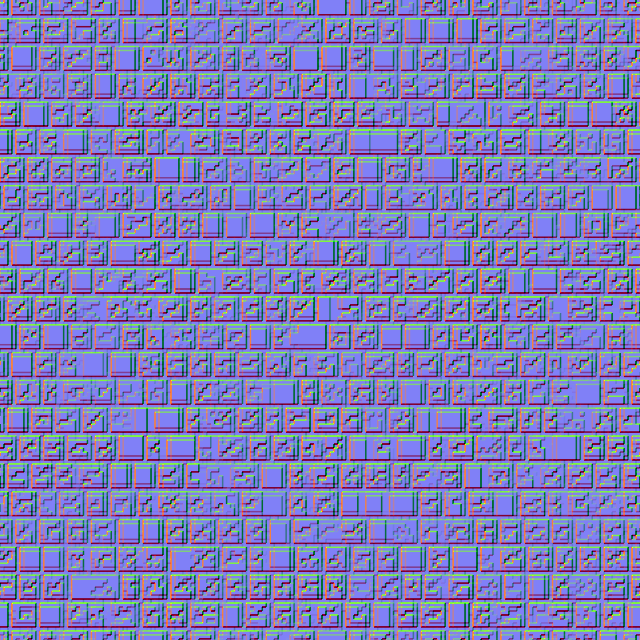
This texture map is drawn by a Shadertoy shader. Its source:

```glsl
float hash(vec2 p) {
    vec3 q = fract(p.xyx * 0.1031);
    q += dot(q, q.yzx + 33.33);
    return fract((q.x + q.y) * q.z);
}

// Left edge of a brick, in whole blocks; 25 bricks span 161 blocks
float brickEdge(float column, float row) {
    return floor(column * 6.44 + 1.9 * hash(vec2(mod(column, 25.0), row + 40.0)));
}

// Height of one block of the wall
float blockHeight(vec2 block) {
    block = mod(block, 161.0);
    float row = floor(block.y / 7.0);
    float shift = floor(161.0 * hash(vec2(row, 7.0)));
    float x = mod(block.x - shift, 161.0);

    float column = floor(x / 6.44);
    if (x < brickEdge(column, row)) column -= 1.0;
    float left = brickEdge(column, row);
    float width = brickEdge(column + 1.0, row) - left;
    vec2 local = vec2(x - left, block.y - row * 7.0);
    vec2 id = vec2(mod(column, 25.0), row);

    // One block of mortar to the left and below each brick
    float grain = hash(block + 11.0);
    if (min(local.x, local.y) < 0.5) return 0.25 * grain * grain;

    // Each side steps up again one block further in, along its whole length
    float height = 0.8;
    height += 0.3 * step(1.5, local.x) * step(0.25, hash(id + 63.0));
    height -= 0.55 * step(width - 1.5, local.x) * step(0.2, hash(id + 71.0));
    height -= 0.42 * step(5.5, local.y) * step(0.2, hash(id + 83.0));
    height += 0.3 * step(1.5, local.y) * step(0.35, hash(id + 97.0));

    // Stepped diagonal chips on most bricks
    if (hash(id + 91.0) > 0.17) {
        vec2 inset = min(local, vec2(width, 7.0) - local);
        float depth = min(inset.x, inset.y) > 1.5 ? 1.0 : 0.35;
        float tilt = mix(0.35, 0.85, hash(id + 17.0));
        float ridge = local.y - 3.5 - tilt * (local.x - 0.5 * width);
        ridge += 1.2 * (hash(block + 29.0) - 0.5);
        height -= depth * 0.6 * step(abs(ridge), 0.65);
        height -= depth * 0.3 * step(0.75, grain);
    }
    return max(height, 0.5);
}

void mainImage(out vec4 fragColor, in vec2 fragCoord) {
    vec2 p = fragCoord / iResolution.xy * 161.0 - vec2(0.0, 2.3);
    vec2 pixel = 161.0 / iResolution.xy;
    vec2 block = floor(p);
    vec2 border = floor(p + 0.5);

    // Slopes live in narrow lines along the block borders
    vec2 coverage = clamp((0.21 - abs(p - border)) / pixel * 1.5 + 0.5, 0.0, 1.0);
    vec2 rise = vec2(
        blockHeight(vec2(border.x, block.y)) - blockHeight(vec2(border.x - 1.0, block.y)),
        blockHeight(vec2(block.x, border.y - 1.0)) - blockHeight(vec2(block.x, border.y)));
    rise *= mix(vec2(1.7), vec2(1.45), step(0.0, rise));
    vec2 slope = clamp(rise, -1.0, 0.92) * coverage;

    // Encode the slope as a normal colour
    float blue = max(0.97 - 0.78 * length(slope), 0.15);
    vec3 color = vec3(0.5 + 0.5 * slope, blue);
    color.g -= 0.08 * max(-slope.x, 0.0);
    fragColor = vec4(clamp(color, 0.0, 1.0), 1.0);
}
```
